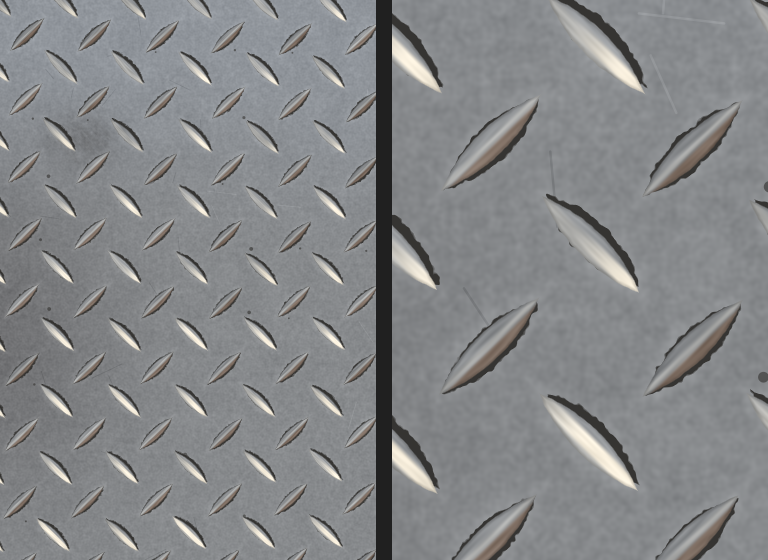
Left, the full canvas; right, a detail of the centre.
Give the GLSL for this texture, as a WebGL 1 fragment shader.

```glsl
precision highp float;
// Worn steel tread plate: raised lens-shaped bars leaning alternately left and right.

uniform vec2 u_resolution;

const float ROWS = 8.348;         // repeats down the canvas height
const float HALF_LENGTH = 0.345;  // bar sizes, in repeats
const float HALF_WIDTH = 0.070;
const vec3 STEEL = vec3(0.530, 0.540, 0.550);
const vec3 SKY_STEEL = vec3(0.565, 0.585, 0.610);
const vec3 DULL_STEEL = vec3(0.435, 0.437, 0.445);
const vec3 GRIME = vec3(0.19, 0.185, 0.175);
const vec3 SILVER = vec3(0.70, 0.70, 0.69);
const vec3 CREAM = vec3(0.97, 0.935, 0.865);
const vec3 RUST = vec3(0.50, 0.435, 0.39);

vec2 hash2(vec2 p) {
  vec3 q = fract(p.xyx * vec3(0.1031, 0.1030, 0.0973));
  q += dot(q, q.yzx + 33.33);
  return fract((q.xx + q.yz) * q.zy);
}

float gradientAt(vec2 cell, vec2 offset) {
  return dot(hash2(cell) * 2.0 - 1.0, offset);
}

// Gradient noise, roughly -0.7 to 0.7
float noise(vec2 p) {
  vec2 i = floor(p), f = fract(p), e = vec2(1.0, 0.0);
  vec2 w = f * f * f * (f * (f * 6.0 - 15.0) + 10.0);
  return mix(mix(gradientAt(i, f), gradientAt(i + e, f - e), w.x),
             mix(gradientAt(i + e.yx, f - e.yx), gradientAt(i + 1.0, f - 1.0), w.x), w.y);
}

float fbm(vec2 p) {
  float sum = 0.0, amp = 0.6;
  for (int i = 0; i < 4; i++) {
    sum += amp * noise(p);
    p = p * 2.03 + 17.3;
    amp *= 0.5;
  }
  return sum;
}

// Lens with its long axis along x
float lens(vec2 p, float halfLength, float halfWidth) {
  float r = (halfLength * halfLength + halfWidth * halfWidth) / (2.0 * halfWidth);
  return length(vec2(p.x, abs(p.y) + r - halfWidth)) - r;
}

float coverage(float d, float px) {
  return clamp(0.5 - d / px, 0.0, 1.0);
}

// Slight camera skew of the bar grid
vec2 skewGrid(vec2 p) {
  return p + vec2(p.y * (0.0155 - 0.0016 * p.x), -p.x * (0.022 - 0.0044 * p.y));
}

// Flat sheet: broad reflections, blotches, grain, one rubbed stain
vec3 sheet(vec2 p) {
  vec3 col = mix(SKY_STEEL, STEEL, smoothstep(0.3, 4.2, p.y + fbm(p * 0.5)));
  float dull = exp(-dot((p - vec2(-0.2, 5.1)) * vec2(0.55, 0.42),
                        (p - vec2(-0.2, 5.1)) * vec2(0.55, 0.42)));
  col = mix(col, DULL_STEEL, 0.95 * dull);
  vec2 s = (p - vec2(1.25, 2.05)) * vec2(2.0, 2.6);
  float stain = exp(-dot(s, s)) * (0.6 + 0.9 * fbm(vec2(p.x + p.y, (p.y - p.x) * 3.0) * 3.0));
  col -= vec3(0.13, 0.14, 0.15) * stain;
  return col + 0.045 * fbm(p * 2.3) + 0.045 * noise(p * 13.0) + 0.045 * noise(p * 29.0);
}

// Fine scattered scratches, positive for bright and negative for dark
float scratches(vec2 p, float px) {
  float sum = 0.0;
  for (int i = 0; i < 24; i++) {
    vec2 a = hash2(vec2(float(i), 3.7)), b = hash2(vec2(float(i), 9.1));
    vec2 q = p - a * vec2(6.0, ROWS);
    vec2 dir = vec2(cos(b.x * 6.283), sin(b.x * 6.283));
    float t = clamp(dot(q, dir), 0.0, 0.15 + 0.35 * b.y);
    sum += coverage(length(q - dir * t) - 0.006, px) * (a.x > 0.5 ? 0.05 : -0.06);
  }
  return sum;
}

// Sparse dark specks, at most one per repeat
float specks(vec2 p, float px) {
  vec2 rnd = hash2(floor(p) + 71.0);
  float d = length(fract(p) - 0.2 - 0.6 * rnd) - 0.012 - 0.02 * rnd.x * rnd.x;
  return coverage(d, px) * step(0.62, rnd.y);
}

// One family of bars; lean is -1 for rising and +1 for falling to the right
vec3 addBars(vec3 col, vec2 grid, vec2 origin, float lean, float px) {
  vec2 id = floor(grid - origin + 0.5);
  vec2 local = grid - origin - id;
  vec2 rnd = hash2(id + 40.0 + 13.0 * lean), rnd2 = hash2(id + 90.0 + 7.0 * lean);
  local += (rnd - 0.5) * 0.035;
  vec2 q = vec2(local.x + lean * local.y, local.x - lean * local.y) * 0.7071;
  float falling = step(0.0, lean);

  // Polished halo and ragged grime in the groove
  float halo = lens(q, HALF_LENGTH + 0.06, HALF_WIDTH + 0.05);
  col += 0.035 * smoothstep(0.04, -0.04, halo);
  float rough = 0.020 * noise(grid * 17.0) + 0.012 * noise(grid * 37.0);
  float side = mix(0.006, 0.017, falling) + 0.012 * (rnd2.x - 0.5);
  float groove = lens(q - vec2(0.0, side), HALF_LENGTH - 0.015, HALF_WIDTH + 0.019) + rough;
  col = mix(col, GRIME, 0.95 * coverage(groove, px * 1.4));

  // Two facets meeting at a ridge
  vec2 b = q + vec2(0.0, 0.007 * falling);
  float body = lens(b, HALF_LENGTH, HALF_WIDTH) + 0.25 * rough;
  float across = b.y / HALF_WIDTH;
  float along = b.x / HALF_LENGTH;
  float streak = noise(vec2(q.x * 5.0, q.y * 45.0) + id * 9.0);
  vec3 rising = mix(STEEL * 1.02, RUST, smoothstep(0.05, 0.4, across));
  rising = mix(rising, SILVER, 0.85 * exp(-pow((across + 0.05) * 4.5, 2.0)));
  vec3 fallingCol = mix(SILVER * 0.96, STEEL * 1.12, smoothstep(-0.1, 0.5, across));
  float glow = smoothstep(-0.65, 0.65, along + 0.14 * (grid.y - 4.5) + rnd2.y - 0.5)
             * smoothstep(-0.75, -0.35, across) * smoothstep(0.62, 0.2, across);
  fallingCol = mix(fallingCol, CREAM, glow);
  vec3 metal = mix(rising, fallingCol, falling);
  metal += 0.11 * streak + 0.07 * (rnd.y - 0.5);
  metal *= 1.0 - 0.18 * smoothstep(-0.02, 0.0, body);
  return mix(col, metal, coverage(body, px * 1.3));
}

void main() {
  vec2 p = vec2(gl_FragCoord.x, u_resolution.y - gl_FragCoord.y) * ROWS / u_resolution.y;
  float px = ROWS / u_resolution.y;
  vec2 grid = skewGrid(p);

  vec3 col = sheet(p) + scratches(p, px);
  col = mix(col, GRIME, 0.6 * specks(p, px));
  col = addBars(col, grid, vec2(0.41, 0.49), -1.0, px);
  col = addBars(col, grid, vec2(0.92, 0.98), 1.0, px);
  gl_FragColor = vec4(clamp(col, 0.0, 1.0), 1.0);
}
```
